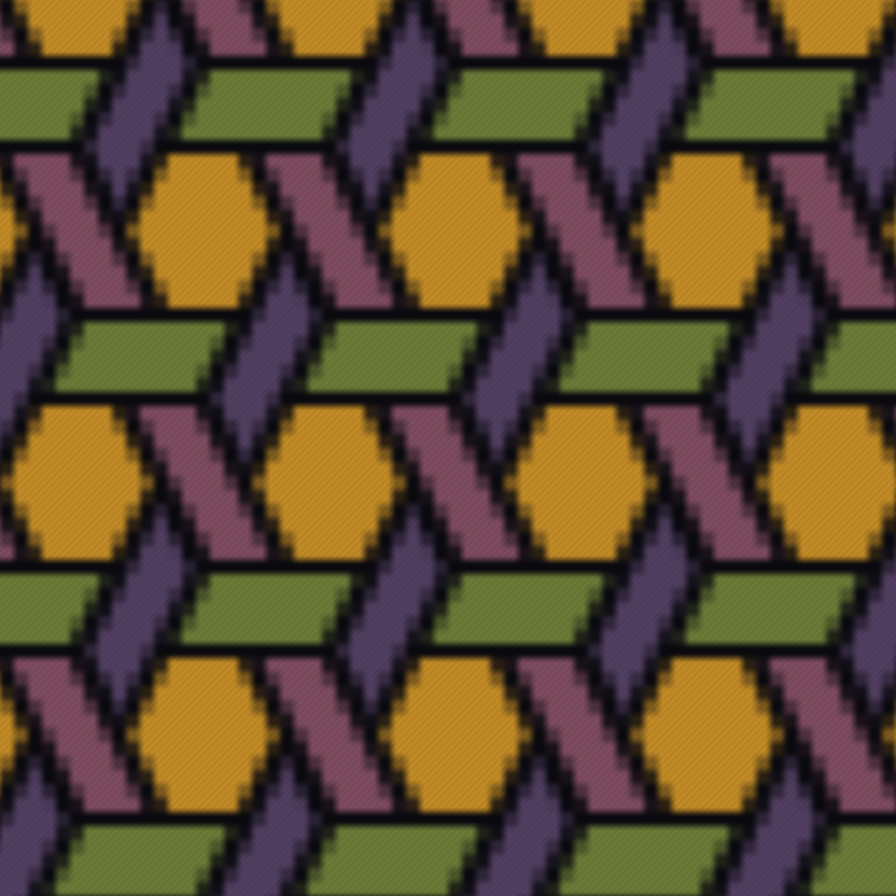
A Shadertoy shader for this pattern:

```glsl
// Woven three-way lattice of hexagons and slanted bars on a coarse stitched grid

const vec3 GROUND = vec3(0.035, 0.035, 0.055);

// Offset from the nearest repeat; every other row shifts by half a repeat
vec2 repeatAround(vec2 p, vec2 center) {
    vec2 q = p - center;
    float row = floor(q.y / 18.0 + 0.5);
    return vec2(mod(q.x - 9.0 * row + 9.0, 18.0) - 9.0, q.y - 18.0 * row);
}

float hexagon(vec2 q) {
    q = abs(q);
    return max(q.y - 5.5, 0.9 * (q.x + 0.5 * q.y - 5.15));
}

// Bar with slanted sides and level ends
float slantBar(vec2 q, float slope, vec2 halfSize) {
    return max(abs(q.y) - halfSize.y, 0.9 * (abs(q.x - slope * q.y) - halfSize.x));
}

// Bar bounded by both slant directions
float diamondBar(vec2 q) {
    float side = abs(q.x + 0.5 * q.y) - 2.1;
    float end = abs(q.x - 0.5 * q.y) - 5.0;
    return 0.9 * max(side, end);
}

vec3 paint(vec3 base, vec3 ink, float dist) {
    return mix(base, ink, clamp(0.5 - dist, 0.0, 1.0));
}

// Colour of one stitch, y pointing down
vec3 stitch(vec2 p) {
    vec3 col = GROUND;
    col = paint(col, vec3(0.31, 0.24, 0.37), diamondBar(repeatAround(p, vec2(10.0, 7.6))));
    col = paint(col, vec3(0.48, 0.29, 0.36),
                slantBar(repeatAround(p, vec2(5.5, 16.5)), 0.5, vec2(2.1, 5.5)));
    col = paint(col, vec3(0.41, 0.47, 0.21),
                slantBar(repeatAround(p, vec2(19.0, 7.5)), -0.5, vec2(5.2, 2.5)));
    col = paint(col, vec3(0.74, 0.53, 0.145), hexagon(repeatAround(p, vec2(14.5, 16.5))));
    return col;
}

void mainImage(out vec4 fragColor, in vec2 fragCoord) {
    vec2 uv = fragCoord / iResolution.xy;
    vec2 p = 64.0 * vec2(uv.x, 1.0 - uv.y);

    // Soft blend between the four nearest stitches
    vec2 base = floor(p - 0.5) + 0.5;
    vec2 blend = smoothstep(0.1, 0.9, p - base);
    vec3 upper = mix(stitch(base), stitch(base + vec2(1.0, 0.0)), blend.x);
    vec3 lower = mix(stitch(base + vec2(0.0, 1.0)), stitch(base + vec2(1.0)), blend.x);
    vec3 col = mix(upper, lower, blend.y);

    // Fine diagonal twill
    col *= 1.0 + 0.03 * sin(12.5664 * (p.x + p.y));

    fragColor = vec4(col, 1.0);
}
```
